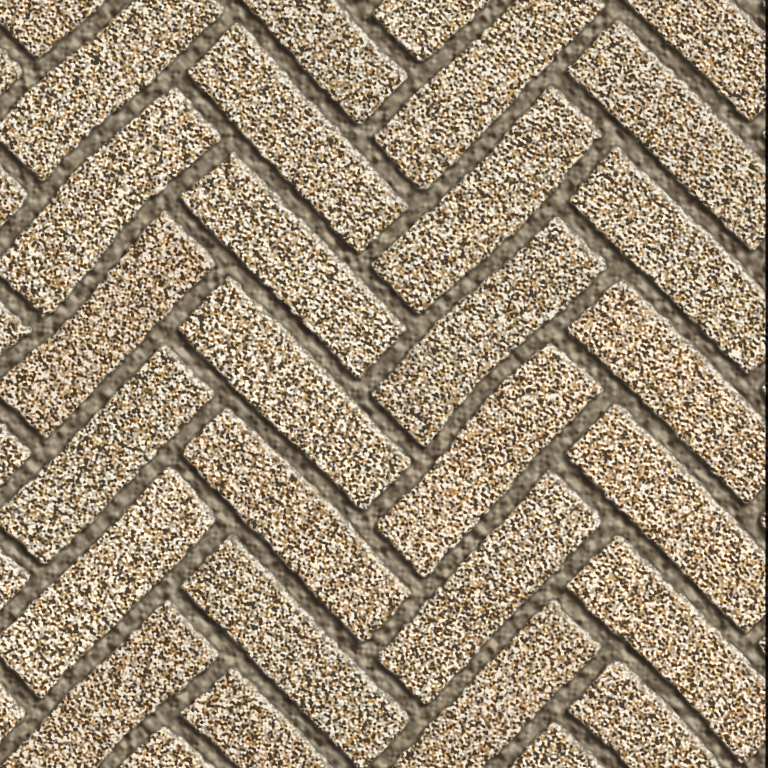
Write a three.js fragment shader that draws this texture.

```glsl
// Diagonal herringbone of grainy sandstone bricks in rough mortar, lit from the upper right.
varying vec2 vUv;

const float ROWS = 6.0;                        // brick steps up the canvas
const vec2 ORIGIN = vec2(0.328, 0.434);        // pattern offset, in brick steps
const vec2 BRICK_HALF = vec2(1.4, 0.4);        // half size of a 3:1 brick without its joint
const float CORNER = 0.05;

const vec3 SHADOW = vec3(0.33, 0.28, 0.22);
const vec3 MORTAR = vec3(0.55, 0.50, 0.42);
const vec3 STONE = vec3(0.76, 0.70, 0.62);
const vec3 CREAM = vec3(0.97, 0.94, 0.87);
const vec3 BROWN = vec3(0.59, 0.47, 0.31);
const vec3 TAN = vec3(0.86, 0.69, 0.46);

float hash(vec2 p) {
  return fract(sin(dot(p, vec2(127.1, 311.7))) * 43758.5453);
}

float noise(vec2 p) {
  vec2 i = floor(p);
  vec2 f = fract(p);
  f = f * f * (3.0 - 2.0 * f);
  return mix(mix(hash(i), hash(i + vec2(1.0, 0.0)), f.x),
             mix(hash(i + vec2(0.0, 1.0)), hash(i + vec2(1.0, 1.0)), f.x), f.y);
}

vec2 turn(vec2 p, float angle) {
  float c = cos(angle);
  float s = sin(angle);
  return vec2(c * p.x - s * p.y, s * p.x + c * p.y);
}

// Slope of the noise towards the light, on a turned lattice to hide its axes
float noiseRelief(vec2 p, float angle) {
  return noise(turn(p, angle)) - noise(turn(p + 0.6, angle));
}

float roundBox(vec2 p, vec2 halfSize, float radius) {
  vec2 q = abs(p) - halfSize + radius;
  return length(max(q, 0.0)) + min(max(q.x, q.y), 0.0) - radius;
}

// Bends the joints slightly and roughens the brick edges
vec2 warp(vec2 p) {
  vec2 bend = vec2(noise(p * 0.7 + 7.3), noise(p * 0.7 + 41.7)) - 0.5;
  vec2 chip = vec2(noise(p * 11.0 + 3.1), noise(p * 11.0 + 19.4)) - 0.5;
  return p + 0.15 * bend + 0.04 * chip;
}

// Herringbone lookup: xy = brick centre, z = signed distance to its edge
vec3 herringbone(vec2 p) {
  vec2 cell = floor(p);
  float k = mod(cell.x - cell.y, 6.0);
  bool rising = k < 2.5;
  vec2 centre = rising ? cell + vec2(1.5 - k, 0.5) : cell + vec2(0.5, k - 3.5);
  vec2 halfSize = rising ? BRICK_HALF : BRICK_HALF.yx;
  return vec3(centre, roundBox(p - centre, halfSize, CORNER));
}

float height(float d) {
  return 1.0 - smoothstep(-0.04, 0.04, d);
}

// Speckled stone with a small tint shift per brick
vec3 stoneColor(vec2 uv, vec2 id) {
  float speckle = noise(turn(uv * 330.0, 1.1)) - noise(turn(uv * 300.0, 0.35) + 71.0);
  float light = 0.46 + 0.85 * speckle + 0.6 * noiseRelief(uv * 310.0, 0.6);
  float hue = noise(turn(uv * 230.0, 0.8) + 31.0);
  vec3 tint = mix(BROWN, TAN, noise(turn(uv * 200.0, 0.5) + 57.0));
  vec3 body = mix(STONE, tint, smoothstep(0.25, 0.7, hue));
  vec3 col = mix(SHADOW * 0.85, body, smoothstep(0.0, 0.52, light));
  col = mix(col, CREAM, smoothstep(0.5, 0.88, light));
  float tone = hash(id + 5.0) - 0.5;
  float warmth = hash(id + 23.0) - 0.5;
  return col * (1.0 + 0.08 * tone + 0.05 * warmth * vec3(0.5, -0.2, -0.6));
}

// Lumpy mortar with a thin dark line where it meets a brick
vec3 mortarColor(vec2 uv, float d) {
  float lumps = noiseRelief(uv * 95.0, 0.6) + 0.6 * noiseRelief(uv * 200.0, 0.9);
  vec3 col = mix(SHADOW, MORTAR, clamp(0.85 + 1.7 * lumps, -0.3, 1.9));
  return col * mix(0.6, 1.0, smoothstep(0.0, 0.05, d));
}

void main() {
  // Turn by 45 degrees; the x axis now points at the light
  vec2 p = vUv * ROWS - ORIGIN;
  p = vec2(p.x + p.y, p.y - p.x);

  vec3 brick = herringbone(warp(p));
  float d = brick.z;
  float dLit = herringbone(warp(p + vec2(0.06, 0.0))).z;

  float face = 1.0 - smoothstep(-0.018, 0.018, d);
  vec3 col = mix(mortarColor(vUv, d), stoneColor(vUv, brick.xy), face);

  // Lit and shaded bevels
  float slope = height(d) - height(dLit);
  col = mix(col, CREAM, 0.6 * max(slope, 0.0));
  col = mix(col, SHADOW * 0.45, 0.9 * max(-slope, 0.0));

  // Thin dark seam at the right border
  col *= 1.0 - 0.85 * smoothstep(0.9955, 0.998, vUv.x);

  gl_FragColor = vec4(clamp(col, 0.0, 1.0), 1.0);
}
```
